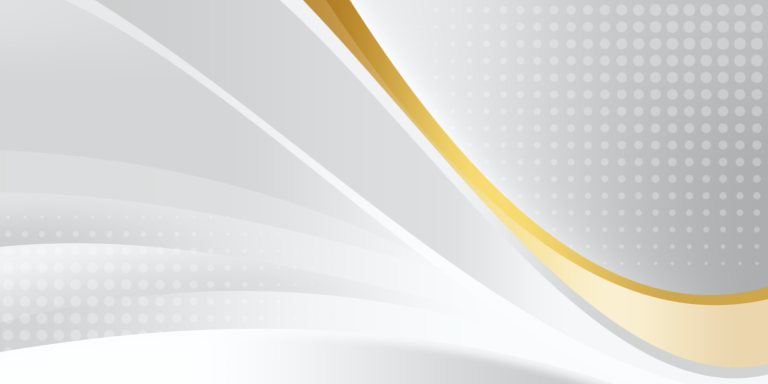
A Shadertoy shader for this background:

```glsl
// Silver waves with a sweeping gold ribbon and halftone dots.

// Canvas units: height is 1, origin at the lower left.
const float DOT_PITCH = 0.044;
const float DOT_RADIUS = 0.0155;
const vec2 RIGHT_DOT_ORIGIN = vec2(1.971, 0.974);
const vec2 LEFT_DOT_ORIGIN = vec2(0.021, 0.523);
const float RIGHT_DOT_OPACITY = 0.27;
const float LEFT_DOT_OPACITY = 0.26;

const vec3 SILVER_TINT = vec3(0.991, 1.0, 1.004);
const vec3 GOLD_DARK = vec3(0.68, 0.47, 0.12);
const vec3 GOLD_BRIGHT = vec3(0.97, 0.86, 0.45);
const vec3 GOLD_END = vec3(0.81, 0.65, 0.29);
const vec3 SATIN_DARK = vec3(0.74, 0.55, 0.23);
const vec3 SATIN_BRIGHT = vec3(0.97, 0.89, 0.60);
const vec3 SATIN_PALE = vec3(0.98, 0.94, 0.82);
const vec3 SATIN_END = vec3(0.92, 0.84, 0.68);

vec3 silver(float tone) {
    return min(tone * SILVER_TINT, 1.0);
}

// Cubic through four heights evenly spaced from x0 to x1.
float curve(float x, float x0, float x1, vec4 h) {
    float t = 3.0 * (x - x0) / (x1 - x0);
    float a = t - 1.0, b = t - 2.0, c = t - 3.0;
    return dot(h, vec4(-a * b * c / 6.0, t * b * c / 2.0,
                       -t * a * c / 2.0, t * a * b / 6.0));
}

// Smooth coverage of the positive side of d.
float cover(float d) {
    float w = 0.75 * fwidth(d);
    return smoothstep(-w, w, d);
}

// Dot grid; size gives the relative radius.
float dots(vec2 p, vec2 origin, float size) {
    vec2 cell = (fract((p - origin) / DOT_PITCH + 0.5) - 0.5) * DOT_PITCH;
    float w = 1.0 / iResolution.y;
    float r = DOT_RADIUS * size;
    return smoothstep(w, -w, length(cell) - r) * smoothstep(0.0, 0.15, size);
}

// Sheets at the lower left, painted from back to front.
vec3 leftWaves(vec2 p) {
    float x = p.x, y = p.y;
    float light = smoothstep(0.55, 1.3, x);
    float a = curve(x, 0.0, 1.13, vec4(0.609, 0.568, 0.474, 0.318));
    float b = curve(x, 0.0, 1.13, vec4(0.500, 0.471, 0.401, 0.302));
    float c = curve(x, 0.0, 1.13, vec4(0.357, 0.359, 0.305, 0.219));
    float d = curve(x, 0.0, 1.56, vec4(0.159, 0.240, 0.206, 0.057));
    float e = curve(x, 0.0, 1.60, vec4(0.083, 0.141, 0.120, 0.000));

    float tone = 0.835 + 0.045 * smoothstep(0.75, 1.0, y) * (1.0 - x);
    tone = mix(tone, 0.865 + 0.01 * x, cover(a - y));
    float fold = mix(0.81, 0.89, smoothstep(0.0, 0.14, y - c));
    tone = mix(tone, mix(fold, 0.91, smoothstep(0.0, 0.8, x)), cover(b - y));
    tone = mix(tone, mix(0.86, 0.95, smoothstep(0.0, 0.17, y - d)), cover(c - y));
    tone = mix(tone, mix(0.83, 0.95, smoothstep(0.0, 0.9, x)), cover(d - y));
    tone = mix(tone, 0.985, light);
    float base = mix(1.0, 0.80, smoothstep(0.45, 1.55, x));
    base = mix(base, 0.99, 0.8 * smoothstep(0.04, 0.0, e - y));
    tone = mix(tone, base, cover(e - y));

    float size = smoothstep(0.52, 0.28, y) * smoothstep(0.0, 0.12, y)
               * smoothstep(1.0, 0.25, x);
    return mix(silver(tone), vec3(1.0),
               LEFT_DOT_OPACITY * dots(p, LEFT_DOT_ORIGIN, 0.9 * size));
}

// Shaded backdrop beyond the gold ribbon.
vec3 rightField(vec2 p, float aboveGold) {
    float tone = mix(0.915, 0.68, smoothstep(1.0, 2.05, p.x));
    tone += 0.07 * smoothstep(0.5, 1.0, p.y) * smoothstep(1.4, 2.0, p.x);
    tone += 0.08 * exp(-aboveGold * 14.0) * smoothstep(2.0, 1.5, p.x);
    float size = clamp((p.x - 1.08) / 0.65, 0.0, 1.0)
               * clamp((p.y - 0.27) / 0.60, 0.0, 1.0);
    return mix(silver(tone), vec3(1.0),
               RIGHT_DOT_OPACITY * dots(p, RIGHT_DOT_ORIGIN, sqrt(size)));
}

void mainImage(out vec4 fragColor, in vec2 fragCoord) {
    vec2 p = fragCoord / iResolution.y;
    float x = p.x, y = p.y;

    // Ribbon edges, from left to right
    float sheetTop = curve(x, 0.169, 1.576, vec4(1.0, 0.698, 0.328, 0.030));
    float veilTop = curve(x, 0.247, 1.771, vec4(1.0, 0.633, 0.255, 0.005));
    float stripLow = curve(x, 0.729, 2.0, vec4(1.0, 0.552, 0.146, 0.025));
    float satinLow = curve(x, 0.789, 2.0, vec4(1.0, 0.547, 0.164, 0.052));
    float goldLow = curve(x, 0.849, 2.0, vec4(1.0, 0.521, 0.255, 0.221));
    float goldTop = curve(x, 0.911, 2.0, vec4(1.0, 0.529, 0.273, 0.253));

    // Silver middle, white veil and left sheets
    vec3 color = silver(mix(0.81, 0.87, smoothstep(0.3, 1.15, x))
                      + 0.10 * smoothstep(1.1, 1.5, x));
    float veil = mix(0.915, 0.99, smoothstep(0.3, 1.2, x));
    color = mix(color, silver(veil), cover(veilTop - y));
    color = mix(color, leftWaves(p), cover(sheetTop - y));

    // White strip that turns silver beneath the gold
    float strip = mix(0.95, 0.83, smoothstep(1.15, 1.6, x));
    color = mix(color, silver(strip), cover(y - stripLow));

    // Satin and gold bands
    vec3 satin = mix(SATIN_DARK, SATIN_BRIGHT, smoothstep(0.75, 1.32, x));
    satin = mix(satin, SATIN_PALE, smoothstep(1.30, 1.60, x));
    satin = mix(satin, SATIN_END, smoothstep(1.60, 1.95, x));
    color = mix(color, satin, cover(y - satinLow));
    vec3 gold = mix(GOLD_DARK, GOLD_BRIGHT, smoothstep(0.78, 1.28, x));
    gold = mix(gold, GOLD_END, smoothstep(1.30, 1.80, x));
    color = mix(color, gold, cover(y - goldLow));

    color = mix(color, rightField(p, max(y - goldTop, 0.0)), cover(y - goldTop));
    fragColor = vec4(color, 1.0);
}
```
